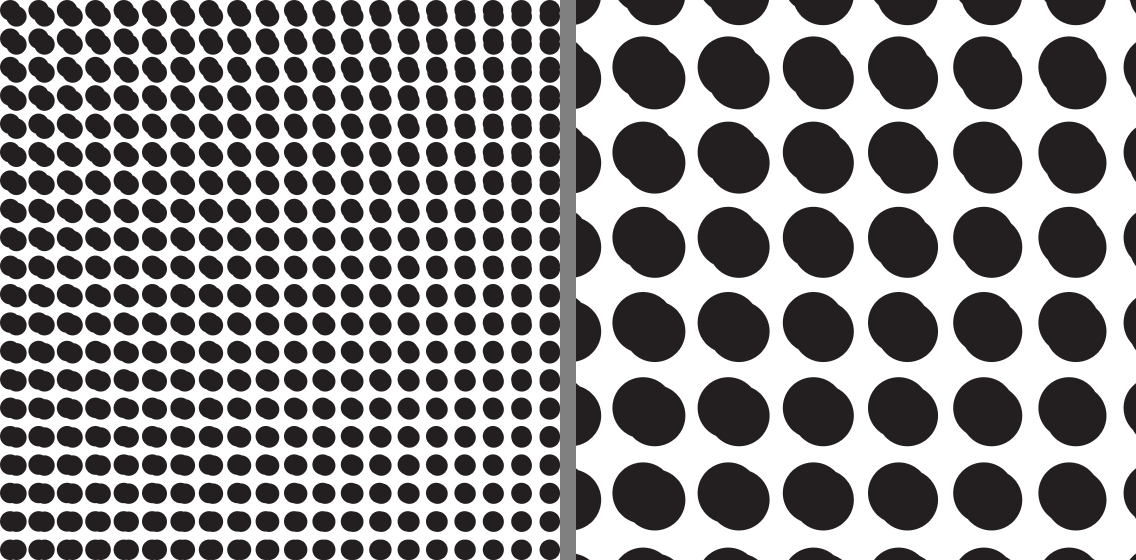
Left: the whole. Right: its middle third, enlarged.
A WebGL 1 fragment shader for this pattern:

```glsl
precision highp float;
// Two 20 by 20 grids of equal black dots on white, anchored at the lower right.
// The second grid has a slightly tighter pitch, so each pair of dots drifts
// apart toward the upper left, turning single discs into double ones.

uniform vec2 u_resolution;

const float DOT_RADIUS = 0.01823;

// Signed distance to the nearest dot of a 20 by 20 grid starting at p = 0.
float dotGrid(vec2 p, float pitch) {
  vec2 cell = clamp(floor(p / pitch + 0.5), 0.0, 19.0);
  return length(p - cell * pitch) - DOT_RADIUS;
}

void main() {
  vec2 uv = gl_FragCoord.xy / u_resolution;
  float pixel = 1.0 / min(u_resolution.x, u_resolution.y);

  // Measure leftward and upward from the centre of the lower right dot.
  vec2 p = vec2(1.0 - uv.x, uv.y) - DOT_RADIUS;

  // Union of the wide grid and the tighter one.
  float dist = min(dotGrid(p, 0.05071), dotGrid(p, 0.05013));

  // Antialiased ink over paper.
  float ink = clamp(0.5 - dist / pixel, 0.0, 1.0);
  vec3 color = mix(vec3(1.0), vec3(0.137, 0.122, 0.125), ink);
  gl_FragColor = vec4(color, 1.0);
}
```
